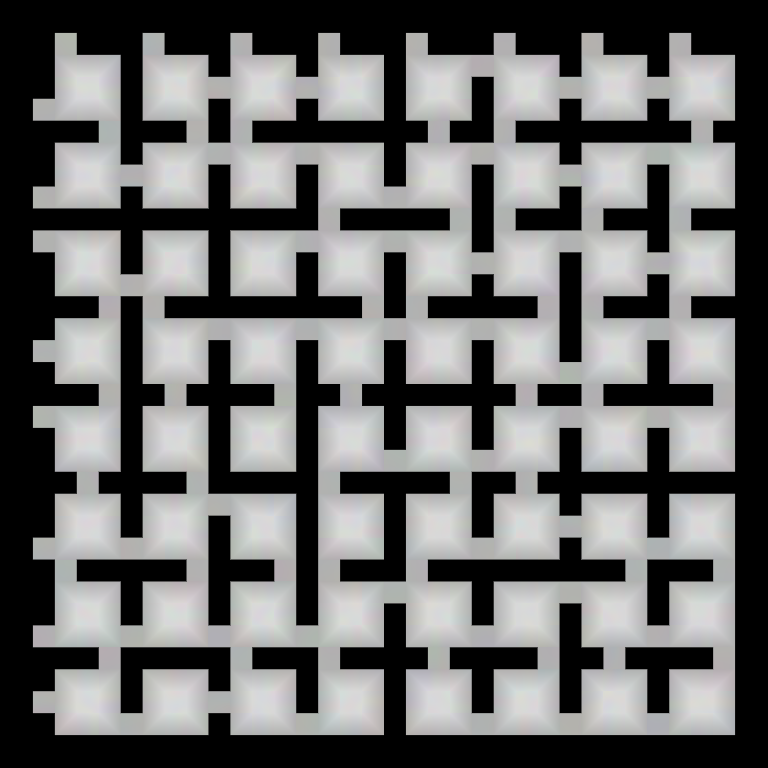
Give the GLSL for this pattern, as a Shadertoy shader.

```glsl
const float UNITS = 35.0;   // grid units across the canvas
const float MARGIN = 1.5;   // black border, in units
const float PITCH = 4.0;    // one passage unit plus a three-unit room
const float ROOMS = 8.0;    // rooms across and down
const vec3 RIM_GREY = vec3(0.694, 0.695, 0.692);
const vec3 CORE_GREY = vec3(0.846, 0.848, 0.846);

float hash(vec2 p, float seed) {
    vec3 q = fract(vec3(p.xyx) * vec3(0.1031, 0.1030, 0.0973) + seed * 0.1373);
    q += dot(q, q.yzx + 33.33);
    return fract((q.x + q.y) * q.z);
}

float cornerSlope(vec2 corner, vec2 offset, float seed) {
    float angle = 6.28319 * hash(corner, seed);
    return dot(vec2(cos(angle), sin(angle)), offset);
}

float gradientNoise(vec2 p, float seed) {
    vec2 i = floor(p), f = fract(p);
    vec2 u = f * f * (3.0 - 2.0 * f);
    vec2 e = vec2(0.0, 1.0);
    float low = mix(cornerSlope(i, f, seed), cornerSlope(i + e.yx, f - e.yx, seed), u.x);
    float high = mix(cornerSlope(i + e.xy, f - e.xy, seed), cornerSlope(i + e.yy, f - e.yy, seed), u.x);
    return mix(low, high, u.y);
}

// Signed distance to the box spanning two corners
float boxDistance(vec2 p, vec2 lo, vec2 hi) {
    vec2 d = abs(p - 0.5 * (lo + hi)) - 0.5 * (hi - lo);
    return length(max(d, 0.0)) + min(max(d.x, d.y), 0.0);
}

// Passage position 0..2 along a room side; 3 means no passage
float passageSlot(float h, float missing) {
    return floor(min(3.0 * h / (1.0 - missing), 3.0));
}

// A room with one passage to its left and one above it
float tileDistance(vec2 p, vec2 id) {
    vec2 local = p - id * PITCH;
    float d = boxDistance(local, vec2(1.0), vec2(4.0));

    float leftSlot = passageSlot(hash(id, 3.0), id.x < 0.5 ? 0.0 : 0.14);
    float leftStart = id.x < 0.5 ? 0.0 : -0.5;
    if (leftSlot < 3.0)
        d = min(d, boxDistance(local, vec2(leftStart, leftSlot + 1.0), vec2(1.5, leftSlot + 2.0)));

    // Passages above the first row favour the left corner
    float h = hash(id, 8.0);
    float topSlot = id.y < 0.5 ? passageSlot(h * h * h * h, 0.0) : passageSlot(h, 0.2);
    float topStart = id.y < 0.5 ? 0.0 : -0.5;
    if (topSlot < 3.0)
        d = min(d, boxDistance(local, vec2(topSlot + 1.0, topStart), vec2(topSlot + 2.0, 1.5)));
    return d;
}

float mazeDistance(vec2 p) {
    vec2 home = floor(p / PITCH);
    float d = 1.0;
    for (int y = -1; y <= 1; y++)
    for (int x = -1; x <= 1; x++) {
        vec2 id = home + vec2(x, y);
        bool inside = all(greaterThanEqual(id, vec2(0.0))) && all(lessThan(id, vec2(ROOMS)));
        if (inside) d = min(d, tileDistance(p, id));
    }
    return d;
}

// Faint pearly tint, stretched outward from the room core
vec3 pearlTint(vec2 p, vec2 q) {
    vec2 core = clamp(q, -0.5, 0.5);
    vec2 cell = floor(p);
    vec2 shift = vec2(hash(cell, 1.0), hash(cell, 2.0));
    vec2 s = floor(p / PITCH) * 7.0 + core * 1.6 + (q - core) * 0.5 + shift;
    vec3 n = vec3(gradientNoise(s, 4.0), gradientNoise(s, 5.0), gradientNoise(s, 6.0));
    return n - 0.75 * dot(n, vec3(1.0 / 3.0));
}

// Square bevel from the grey rim up to a flat bright core
vec3 surfaceColor(vec2 p) {
    vec2 q = mod(p, PITCH) - 2.5;
    float d = max(abs(q.x), abs(q.y));
    float rise = clamp(1.5 - d, 0.0, 1.0);
    return mix(RIM_GREY, CORE_GREY, rise) + 0.04 * pearlTint(p, q);
}

void mainImage(out vec4 fragColor, in vec2 fragCoord) {
    float side = min(iResolution.x, iResolution.y);
    vec2 uv = (fragCoord - 0.5 * iResolution.xy) / side + 0.5;
    vec2 p = vec2(uv.x, 1.0 - uv.y) * UNITS - MARGIN;
    float pixel = UNITS / side;
    float coverage = clamp(0.5 - mazeDistance(p) / pixel, 0.0, 1.0);
    fragColor = vec4(surfaceColor(p) * coverage, 1.0);
}
```
